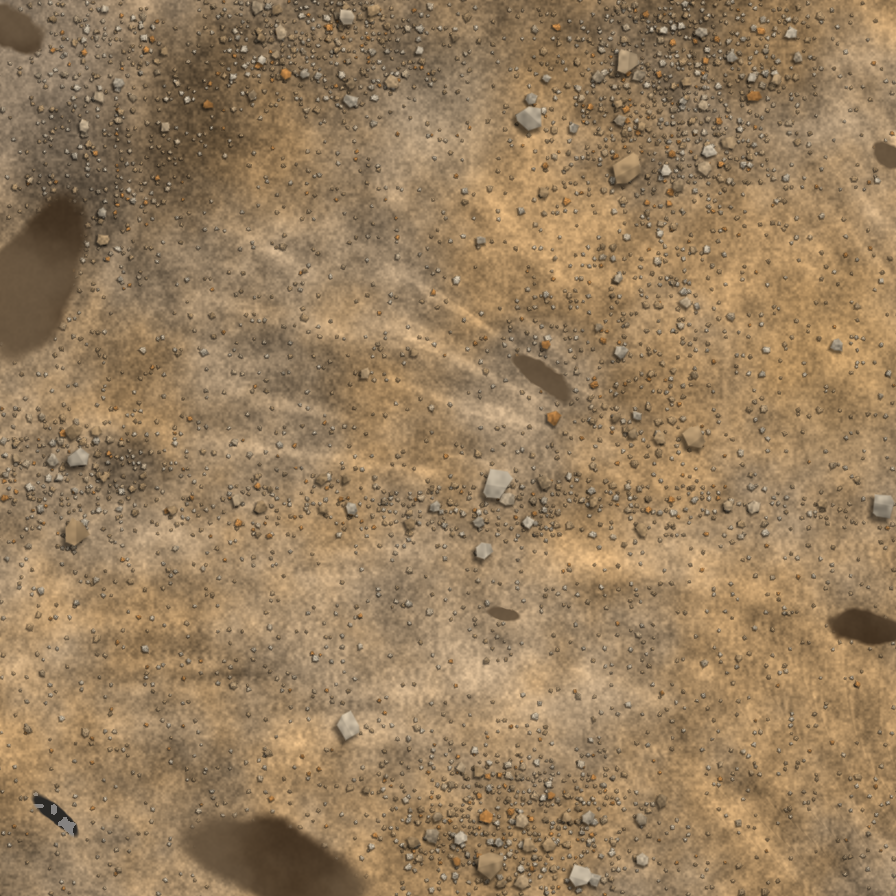
Give the GLSL for this texture, as a three.js fragment shader.

```glsl
// Aerial view of a dusty quarry floor with tyre tracks, rubble and muddy pools.
varying vec2 vUv;

float hash(vec2 p) {
  vec3 q = fract(p.xyx * 0.1031);
  q += dot(q, q.yzx + 33.33);
  return fract((q.x + q.y) * q.z);
}

float noise(vec2 p) {
  vec2 i = floor(p), f = fract(p);
  f = f * f * (3.0 - 2.0 * f);
  return mix(mix(hash(i), hash(i + vec2(1, 0)), f.x),
             mix(hash(i + vec2(0, 1)), hash(i + vec2(1, 1)), f.x), f.y);
}

float fbm(vec2 p) {
  float sum = 0.0, amp = 0.5;
  for (int i = 0; i < 5; i++) {
    sum += amp * noise(p);
    p = mat2(1.6, 1.2, -1.2, 1.6) * p + 7.3;
    amp *= 0.5;
  }
  return sum;
}

mat2 rotation(float a) {
  return mat2(cos(a), -sin(a), sin(a), cos(a));
}

// Soft elliptical patch, 1 in the middle and 0 outside.
float blob(vec2 p, vec2 centre, vec2 radius) {
  return 1.0 - smoothstep(0.2, 1.0, length((p - centre) / radius));
}

// Crisp tilted ellipse for wet ground.
float pool(vec2 p, vec2 centre, vec2 radius, float angle) {
  vec2 d = rotation(angle) * (p - centre) / radius;
  return 1.0 - smoothstep(0.8, 1.1, length(d));
}

// Where broken rock gathers.
float rubble(vec2 p) {
  float d = blob(p, vec2(0.75, 0.91), vec2(0.19, 0.23));
  d = max(d, blob(p, vec2(0.36, 0.96), vec2(0.19, 0.12)));
  d = max(d, blob(p, vec2(0.57, 0.08), vec2(0.21, 0.13)));
  d = max(d, blob(p, vec2(0.08, 0.47), vec2(0.19, 0.10)) * 0.8);
  d = max(d, blob(p, vec2(0.55, 0.435), vec2(0.60, 0.05)) * 0.8);
  d = max(d, blob(p, vec2(0.12, 0.88), vec2(0.12, 0.28)) * 0.5);
  return max(d, blob(p, vec2(0.70, 0.60), vec2(0.15, 0.22)) * 0.4);
}

// Angular stones on a jittered grid, each with a shadow and two facets.
vec3 addStones(vec3 col, vec2 p, float scale, float share, float stray) {
  vec2 g = p * scale, home = floor(g);
  float soft = 0.0014 * scale;
  for (int k = 0; k < 9; k++) {
    vec2 cell = home + vec2(mod(float(k), 3.0), floor(float(k) / 3.0)) - 1.0;
    vec2 id = cell + scale * 3.0;
    if (hash(id) > stray + share * rubble((cell + 0.5) / scale)) continue;
    float tint = hash(id + 31.0), turn = 6.283 * hash(id + 57.0);
    vec2 d = g - cell - 0.5 - 0.5 * (vec2(hash(id + 11.0), hash(id + 19.0)) - 0.5);
    float size = mix(0.17, 0.36, hash(id + 43.0));
    float edge = -1.0, shade = -1.0;
    for (int j = 0; j < 6; j++) {
      float a = turn + 1.047 * (float(j) + 0.6 * hash(id + float(j) * 5.0));
      vec2 n = vec2(cos(a), sin(a));
      float reach = size * mix(0.6, 1.0, hash(id + float(j) * 9.0 + 3.0));
      edge = max(edge, dot(d, n) - reach);
      shade = max(shade, dot(d + vec2(0.07, 0.09), n) - reach);
    }
    col *= 1.0 - 0.5 * (1.0 - smoothstep(-0.05, 0.07 + soft, shade));
    vec3 rock = mix(vec3(0.59, 0.49, 0.36), vec3(0.68, 0.63, 0.55), smoothstep(0.2, 0.8, tint));
    rock = mix(rock, vec3(0.67, 0.47, 0.26), step(0.92, tint));
    float crest = dot(d, vec2(cos(turn), sin(turn))) + 0.05;
    float facet = smoothstep(-soft, soft, crest) * sign(sin(turn) + 0.3);
    rock *= 0.97 + 0.13 * facet + 0.35 * d.y + 0.3 * (noise(g * 9.0) - 0.5);
    col = mix(col, rock, 1.0 - smoothstep(-soft, soft, edge));
  }
  return col;
}

void main() {
  vec2 p = vUv;
  vec2 warped = p + 0.035 * (vec2(fbm(p * 17.0), fbm(p * 17.0 + 40.0)) - 0.5);
  float broad = fbm(p * 5.0), clods = fbm(p * 32.0 + 9.0);

  // Dry soil, greyer towards the upper left, ochre on the sand heap.
  vec3 col = mix(vec3(0.64, 0.515, 0.36), vec3(0.60, 0.515, 0.41), smoothstep(0.3, 0.7, fbm(p * 7.0 + 20.0)));
  col = mix(col, vec3(0.54, 0.48, 0.41), 0.8 * blob(warped, vec2(0.03, 0.95), vec2(0.25, 0.35)));
  col = mix(col, vec3(0.58, 0.51, 0.42), 0.7 * blob(warped, vec2(0.50, 0.88), vec2(0.10, 0.13)));
  float heap = blob(warped, vec2(0.94, 0.60), vec2(0.16, 0.16));
  col = mix(col, vec3(0.65, 0.51, 0.33), 0.7 * heap);
  float tone = 1.0 + 0.5 * (broad - 0.48) + 0.55 * (clods - 0.48);
  tone += 0.24 * (noise(p * 230.0) - 0.5) + 0.16 * (noise(p * 410.0) - 0.5);

  // Sweeping haul road with ribbed tyre prints.
  float bend = 1.4 * pow(max(p.x - 0.58, 0.0), 2.0) * (1.0 - smoothstep(0.12, 0.42, p.y));
  float lane = p.y + bend + 0.008 * sin(p.x * 7.0);
  float road = smoothstep(0.10, 0.18, lane) * (1.0 - smoothstep(0.38, 0.42, p.y)) * smoothstep(0.0, 0.15, p.x);
  float ruts = noise(vec2(p.x * 5.0, lane * 75.0)) - 0.5;
  float tread = sin(p.x * 600.0 + 3.0 * sin(lane * 210.0)) * smoothstep(0.0, 0.6, sin(lane * 210.0));
  float packed = smoothstep(0.62, 0.85, noise(vec2(p.x * 6.0, lane * 34.0)));
  tone += road * (0.22 * ruts + 0.055 * tread * noise(p * 14.0) * 1.6 + 0.13 * packed);

  // Tracks fanning over the middle and running down the right side.
  vec2 fan = vec2(0.87 - p.x, p.y - 0.42);
  float angle = atan(fan.y, fan.x) + 0.02 * broad;
  float fanMask = smoothstep(0.43, 0.50, p.y) * blob(p, vec2(0.42, 0.60), vec2(0.36, 0.30));
  float streak = noise(vec2(angle * 34.0, length(fan) * 9.0));
  tone += fanMask * (0.30 * (streak - 0.5) + 0.16 * smoothstep(0.65, 0.9, streak));
  float slope = noise(vec2((p.y + 1.1 * p.x) * 55.0, p.x * 7.0)) - 0.5;
  tone += 0.24 * slope * smoothstep(0.85, 0.92, p.x) * smoothstep(0.62, 0.72, p.y);
  tone += 0.07 * sin(p.x * 420.0) * blob(p, vec2(0.815, 0.60), vec2(0.025, 0.13));

  // Damp bank with a pale crest, and dirt between the rocks.
  float bank = blob(warped, vec2(0.22, 0.86), vec2(0.10, 0.18)) + blob(warped, vec2(0.09, 0.77), vec2(0.12, 0.15));
  tone -= 0.30 * bank * (0.4 + clods) + 0.12 * rubble(warped);
  tone -= 0.30 * blob(warped, vec2(0.14, 0.48), vec2(0.08, 0.06));
  float crestLine = abs(warped.x - 0.16 + 1.3 * pow(max(0.86 - warped.y, 0.0), 2.0));
  tone += 0.14 * (1.0 - smoothstep(0.004, 0.018, crestLine)) * smoothstep(0.55, 0.62, p.y);
  col *= tone;

  // Muddy pools and oily stains.
  float wet = pool(warped, vec2(0.04, 0.69), vec2(0.045, 0.10), -0.45);
  wet = max(wet, pool(warped, vec2(0.31, 0.035), vec2(0.115, 0.05), -0.35));
  wet = max(wet, pool(warped, vec2(0.975, 0.295), vec2(0.05, 0.02), -0.15));
  wet = max(wet, pool(warped, vec2(0.605, 0.58), vec2(0.042, 0.011), -0.65));
  wet = max(wet, pool(warped, vec2(0.563, 0.31), vec2(0.016, 0.010), 0.0));
  wet = max(wet, pool(warped, vec2(0.99, 0.83), vec2(0.015, 0.015), 0.0));
  wet = max(wet, pool(warped, vec2(0.01, 0.97), vec2(0.04, 0.025), -0.5));
  vec3 mud = mix(vec3(0.23, 0.17, 0.11), vec3(0.38, 0.31, 0.23), smoothstep(0.3, 0.7, fbm(p * 9.0 + 3.0)));
  col = mix(col, mud, 0.9 * wet);

  // Grit, pebbles and boulders, from fine to coarse.
  float dry = 1.0 - wet;
  vec3 stony = addStones(col, p, 150.0, 0.45, 0.10);
  stony = addStones(stony, p, 78.0, 0.50, 0.035);
  stony = addStones(stony, p, 40.0, 0.38, 0.008);
  stony = addStones(stony, p, 19.0, 0.20, 0.004);
  col = mix(col, stony, dry);

  // Dark scrap lying at the lower left.
  float scrap = pool(warped, vec2(0.062, 0.09), vec2(0.036, 0.013), -1.0);
  col = mix(col, vec3(0.17, 0.16, 0.15) + 0.35 * step(0.68, noise(p * 150.0)), scrap);
  gl_FragColor = vec4(clamp(col, 0.0, 1.0), 1.0);
}
```
